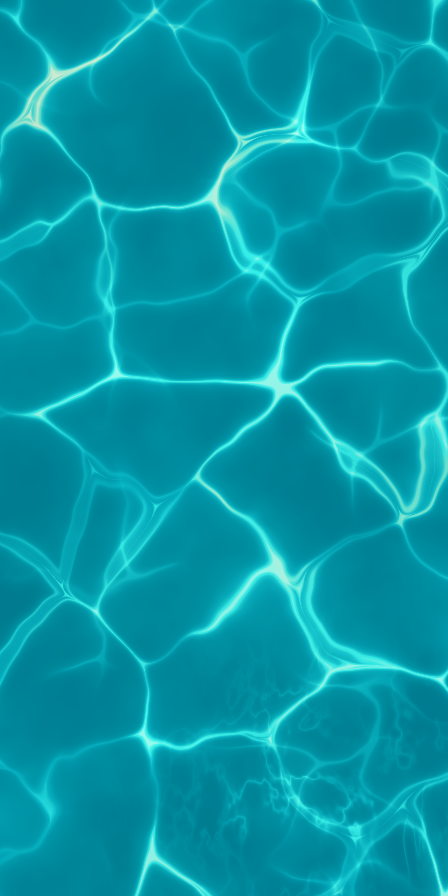
Write a WebGL 1 fragment shader that draws this texture.

```glsl
precision highp float;
uniform vec2 u_resolution;

#define CELLS 3.4        // light cells across the canvas width
#define LINE 0.017       // half width of a bright line, in cells
#define GLOW 0.10        // reach of the halo beside a line
#define RIBBON 0.085     // largest half width of a folded ribbon
#define ROUNDING 0.030   // softening of the cell corners
#define WARP 0.50        // bending of the lines
#define FAINT 0.34       // strength of the out-of-focus net
#define WISPS 0.95       // strength of the ripple streaks
#define MOTTLE 0.42      // slow variation of the floor

float hash(vec2 p) {
  vec3 q = fract(vec3(p.xyx) * 0.1031);
  q += dot(q, q.yzx + 33.33);
  return fract((q.x + q.y) * q.z);
}

float noise(vec2 p) {
  vec2 i = floor(p), f = fract(p);
  f = f * f * f * (f * (f * 6.0 - 15.0) + 10.0);
  return mix(mix(hash(i), hash(i + vec2(1.0, 0.0)), f.x),
             mix(hash(i + vec2(0.0, 1.0)), hash(i + 1.0), f.x), f.y);
}

float fbm(vec2 p) {
  float sum = 0.0, amp = 0.5;
  for (int i = 0; i < 4; i++) {
    sum += amp * noise(p);
    p = mat2(1.6, 1.2, -1.2, 1.6) * p + 5.3;
    amp *= 0.5;
  }
  return sum / 0.9375;
}

vec2 bend(vec2 p) {
  vec2 broad = vec2(noise(p * 1.4 + 3.1), noise(p * 1.4 + 17.7)) - 0.5;
  vec2 fine = vec2(noise(p * 5.0 + 41.0), noise(p * 5.0 + 59.0)) - 0.5;
  return p + WARP * broad + 0.13 * WARP * fine;
}

vec2 cellPoint(vec2 cell) {
  return 0.02 + 0.96 * vec2(hash(cell + 11.0), hash(cell + 73.0));
}

// Rounded distance to the nearest cell border; negative at the junctions
float borderDistance(vec2 p) {
  vec2 base = floor(p), f = fract(p), nearest = vec2(8.0);
  for (int y = -1; y <= 1; y++)
    for (int x = -1; x <= 1; x++) {
      vec2 o = vec2(float(x), float(y));
      vec2 r = o + cellPoint(base + o) - f;
      if (dot(r, r) < dot(nearest, nearest)) nearest = r;
    }
  float sum = 0.00001;
  for (int y = -2; y <= 2; y++)
    for (int x = -2; x <= 2; x++) {
      vec2 o = vec2(float(x), float(y));
      vec2 r = o + cellPoint(base + o) - f;
      vec2 gap = r - nearest;
      if (dot(gap, gap) > 0.0001)
        sum += exp(-dot(0.5 * (r + nearest), normalize(gap)) / ROUNDING);
    }
  return -ROUNDING * log(sum);
}

vec3 waterColor(float light) {
  vec3 c = mix(vec3(0.0, 0.495, 0.575), vec3(0.0, 0.58, 0.65), smoothstep(-0.05, 0.27, light));
  c = mix(c, vec3(0.02, 0.67, 0.73), smoothstep(0.22, 0.50, light));
  c = mix(c, vec3(0.09, 0.78, 0.81), smoothstep(0.46, 0.75, light));
  c = mix(c, vec3(0.20, 0.92, 0.90), smoothstep(0.70, 1.0, light));
  return mix(c, vec3(0.58, 0.97, 0.92), smoothstep(1.0, 1.6, light));
}

void main() {
  vec2 uv = gl_FragCoord.xy / u_resolution.x;
  vec2 p = bend(uv * CELLS + 4.0);

  // Main net: thin lines that open here and there into ribbons
  float d = borderDistance(p);
  float junction = smoothstep(0.006, -0.018, d);
  float fold = smoothstep(0.62, 0.90, noise(p * 1.5 + 23.0));
  float edge = max(d, 0.0) - RIBBON * fold;
  float rim = edge / LINE;
  float core = mix(1.0, 0.5, fold) / (1.0 + rim * rim);
  float halo = 0.24 * exp(-max(edge, 0.0) / GLOW);
  float fill = 0.20 * fold * smoothstep(LINE, -LINE, edge);
  float power = mix(0.36, 1.3, smoothstep(0.2, 0.85, noise(p * 1.5 + 31.0)));
  float light = power * (0.82 * core + halo) + fill + 0.45 * junction * (0.4 + power);

  // Second net: soft veils with a thin thread inside
  vec2 q = bend(uv * CELLS * 1.15 + 37.0);
  float dq = max(borderDistance(q), 0.0);
  float veil = smoothstep(0.3, 0.75, noise(q * 1.2 + 7.0));
  float thread = 1.0 / (1.0 + dq * dq / (LINE * LINE));
  light += FAINT * veil * (0.65 * exp(-dq / 0.09) + 0.7 * veil * thread);

  // Uneven light on the floor
  light += MOTTLE * (fbm(uv * 4.5 + 9.0) - 0.5) + 0.035;

  // Fine ripple streaks gathered low on the right
  vec2 s = uv + 0.12 * vec2(noise(uv * 6.0), noise(uv * 6.0 + 19.0));
  float ridge = 1.0 - abs(2.0 * fbm(s * vec2(15.0, 8.0) + 2.0) - 1.0);
  vec2 away = (uv - vec2(0.72, 0.24)) / vec2(0.26, 0.23);
  light += WISPS * pow(ridge, 10.0) * exp(-dot(away, away)) * noise(uv * 11.0 + 4.0);

  // Warm fringe on some of the brightest folds
  vec3 color = waterColor(light);
  float warm = smoothstep(0.5, 0.8, noise(p * 1.7 + 67.0)) * smoothstep(0.6, 1.1, light);
  color += warm * vec3(0.22, -0.03, -0.08);
  color *= 0.95 + 0.09 * noise(uv * 3.0 + 51.0);
  gl_FragColor = vec4(clamp(color, 0.0, 1.0), 1.0);
}
```
